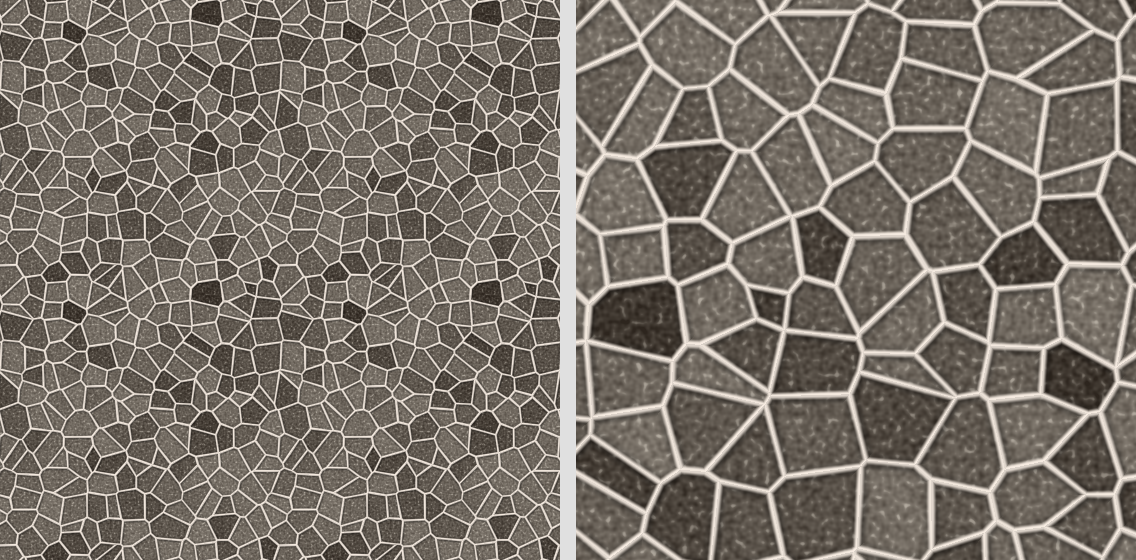
Left, the full canvas; right, a detail of the centre.
This texture is drawn by a WebGL 1 fragment shader. Its source:

```glsl
precision highp float;
// Seamless crazy paving: speckled grey-brown stones set in pale raised grout.
uniform vec2 u_resolution;

const float TILES = 2.0;         // repeats of the pattern across the canvas
const float STONES = 13.0;       // stone sites along one repeat
const float GRAINS = 110.0;      // speckles along one repeat
const float SIZE_SPREAD = 0.26;  // how unequal the stones are
const vec3 STONE_DARK = vec3(0.24, 0.21, 0.18);
const vec3 STONE_LIGHT = vec3(0.56, 0.53, 0.49);
const vec3 GROUT = vec3(0.94, 0.90, 0.86);
const vec2 LIGHT_DIR = vec2(-0.6, 0.8);

vec2 hash2(vec2 p) {
  vec3 q = fract(p.xyx * vec3(0.1031, 0.1030, 0.0973));
  q += dot(q, q.yzx + 33.33);
  return fract((q.xx + q.yz) * q.zy);
}

// Gradient at a wrapped lattice corner, projected on the offset to it.
float cornerSlope(vec2 corner, vec2 offset, float period, float seed) {
  float angle = 6.2832 * hash2(mod(corner, period) + seed).x;
  return dot(vec2(cos(angle), sin(angle)), offset);
}

// Gradient noise that wraps after a whole number of cells.
float gradientNoise(vec2 p, float period, float seed) {
  vec2 i = floor(p);
  vec2 f = fract(p);
  vec2 u = f * f * f * (f * (f * 6.0 - 15.0) + 10.0);
  vec2 e = vec2(1.0, 0.0);
  float bottom = mix(cornerSlope(i, f, period, seed),
                     cornerSlope(i + e.xy, f - e.xy, period, seed), u.x);
  float top = mix(cornerSlope(i + e.yx, f - e.yx, period, seed),
                  cornerSlope(i + e.xx, f - e.xx, period, seed), u.x);
  return mix(bottom, top, u.y);
}

// Stone site: position in xy, weight in z. Heavier sites claim more ground.
vec3 stoneSite(vec2 cell, float period) {
  vec2 id = mod(cell, period);
  return vec3(cell + hash2(id + 7.0), SIZE_SPREAD * hash2(id + 51.0).x);
}

float powerDistance(vec2 p, vec3 site) {
  vec2 d = site.xy - p;
  return dot(d, d) - site.z;
}

// Weighted Voronoi: edge distance in x, unit vector to that edge in yz,
// random stone value in w.
vec4 paving(vec2 p, float period) {
  vec2 base = floor(p);
  vec3 own = vec3(0.0);
  vec2 ownCell = base;
  float nearest = 100.0;
  for (int y = -2; y <= 2; y++) {
    for (int x = -2; x <= 2; x++) {
      vec2 cell = base + vec2(float(x), float(y));
      vec3 site = stoneSite(cell, period);
      float d = powerDistance(p, site);
      if (d < nearest) {
        nearest = d;
        own = site;
        ownCell = cell;
      }
    }
  }
  float edge = 100.0;
  vec2 toEdge = vec2(0.0);
  for (int y = -2; y <= 2; y++) {
    for (int x = -2; x <= 2; x++) {
      vec3 site = stoneSite(base + vec2(float(x), float(y)), period);
      vec2 apart = site.xy - own.xy;
      float gap = length(apart);
      if (gap > 0.0001) {
        float d = 0.5 * (powerDistance(p, site) - nearest) / gap;
        if (d < edge) {
          edge = d;
          toEdge = apart / gap;
        }
      }
    }
  }
  return vec4(edge, toEdge, hash2(mod(ownCell, period) + 23.0).y);
}

// Stone surface: own tone, soft mottling, fine grain and a few bright flecks.
vec3 stoneColor(vec2 p, float random) {
  float grain = gradientNoise(p * GRAINS, GRAINS, 3.0)
              + 0.6 * gradientNoise(p * GRAINS * 1.5, GRAINS * 1.5, 67.0);
  float mottle = gradientNoise(p * STONES * 2.0, STONES * 2.0, 11.0);
  float tone = mix(0.0, 0.74, sqrt(random));
  tone += 0.45 * grain + 0.1 * mottle + 0.4 * smoothstep(0.25, 0.7, grain);
  return mix(STONE_DARK, STONE_LIGHT, max(tone, -0.2));
}

void main() {
  vec2 p = fract(gl_FragCoord.xy / u_resolution * TILES);
  float pixel = TILES * STONES / min(u_resolution.x, u_resolution.y);
  vec4 stone = paving(p * STONES, STONES);
  float edge = stone.x;
  float lit = dot(stone.yz, LIGHT_DIR);

  // Stones darken beside the grout, more so on its shaded side.
  float rim = 1.0 - smoothstep(0.06, 0.17, edge);
  vec3 color = stoneColor(p, stone.w) * (1.0 - rim * (0.24 + 0.12 * lit));

  // Grout of slightly uneven width, shaded as a raised ridge.
  float width = 0.045 + 0.02 * gradientNoise(p * STONES, STONES, 31.0);
  float soft = max(0.036, 0.7 * pixel);
  float grout = 1.0 - smoothstep(width - soft, width + soft, edge);
  color = mix(color, GROUT * (0.97 - 0.06 * lit), grout);
  gl_FragColor = vec4(color, 1.0);
}
```
